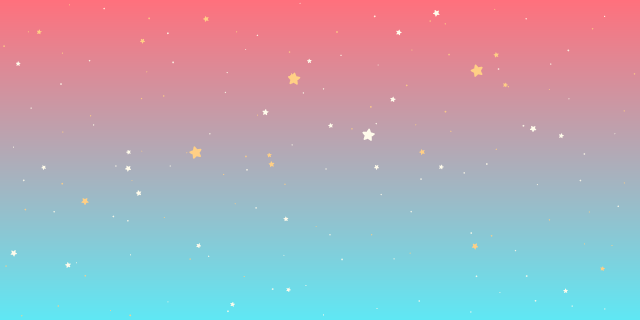
Write a Shadertoy shader that draws this background.

```glsl
// Coral to aqua dusk gradient strewn with rounded cream and peach stars.

const vec3 CREAM = vec3(1.0, 0.985, 0.92);
const vec3 PEACH = vec3(1.0, 0.81, 0.52);

vec3 hash3(float n) {
    vec3 p = fract(n * vec3(0.1031, 0.1030, 0.0973));
    p += dot(p, p.yzx + 33.33);
    return fract((p.xxy + p.yzz) * p.zyx);
}

// Signed distance to a five-pointed star with rounded tips
float starDistance(vec2 p, float radius, float turn) {
    const float HALF_SECTOR = 0.628319;
    float round_ = radius * 0.14;
    float angle = mod(atan(p.x, p.y) + turn + HALF_SECTOR, 2.0 * HALF_SECTOR) - HALF_SECTOR;
    vec2 tip = vec2(radius - round_, 0.0);
    vec2 edge = 0.5 * tip.x * vec2(cos(HALF_SECTOR), sin(HALF_SECTOR)) - tip;
    vec2 q = length(p) * vec2(cos(angle), abs(sin(angle))) - tip;
    float along = clamp(dot(q, edge) / dot(edge, edge), 0.0, 1.0);
    return length(q - edge * along) * sign(edge.y * q.x - edge.x * q.y) - round_;
}

// Pixel coverage of a shape from its signed distance
float coverage(float d) {
    return clamp(0.5 - d * iResolution.y, 0.0, 1.0);
}

void mainImage(out vec4 fragColor, in vec2 fragCoord) {
    vec2 p = fragCoord / iResolution.y;
    float aspect = iResolution.x / iResolution.y;

    // Sky
    vec3 color = mix(vec3(0.372, 0.908, 0.957), vec3(1.0, 0.44, 0.488), p.y);

    // Star dust: one faint dot per jittered cell
    vec2 cell = floor(p * 8.0);
    vec3 rnd = hash3(cell.x * 17.0 + cell.y * 311.0 + 5.0);
    vec2 dotCenter = (cell + 0.08 + 0.84 * rnd.xy) / 8.0;
    float dotRadius = mix(0.0012, 0.0027, fract(rnd.z * 7.0));
    vec3 dotColor = rnd.z < 0.5 ? PEACH : CREAM;
    color = mix(color, dotColor, 0.85 * coverage(length(p - dotCenter) - dotRadius));

    // Small scattered stars
    for (int i = 0; i < 34; i++) {
        vec3 place = hash3(float(i) * 7.31 + 2.0);
        vec3 look = hash3(float(i) * 3.77 + 91.0);
        float radius = mix(0.007, 0.0115, look.x * look.x);
        float d = starDistance(p - place.xy * vec2(aspect, 1.0), radius, look.y * 6.2832);
        color = mix(color, look.z < 0.5 ? PEACH : CREAM, coverage(d));
    }

    // Large stars zigzagging between two gently rising lines
    for (int i = 0; i < 4; i++) {
        float n = float(i);
        float x = 0.612 + 0.293 * n + 0.035 * sin(2.0944 * n) - 0.0083 * n * (3.0 - n);
        float y = mix(0.523 + 0.0275 * n, 0.74 + 0.013 * n, mod(n, 2.0));
        vec2 center = vec2(x * aspect * 0.5, y);
        float d = starDistance(p - center, 0.02, 0.3 * sin(n * 2.4 + 1.0));
        color = mix(color, i == 2 ? CREAM : PEACH, coverage(d));
    }

    fragColor = vec4(color, 1.0);
}
```
